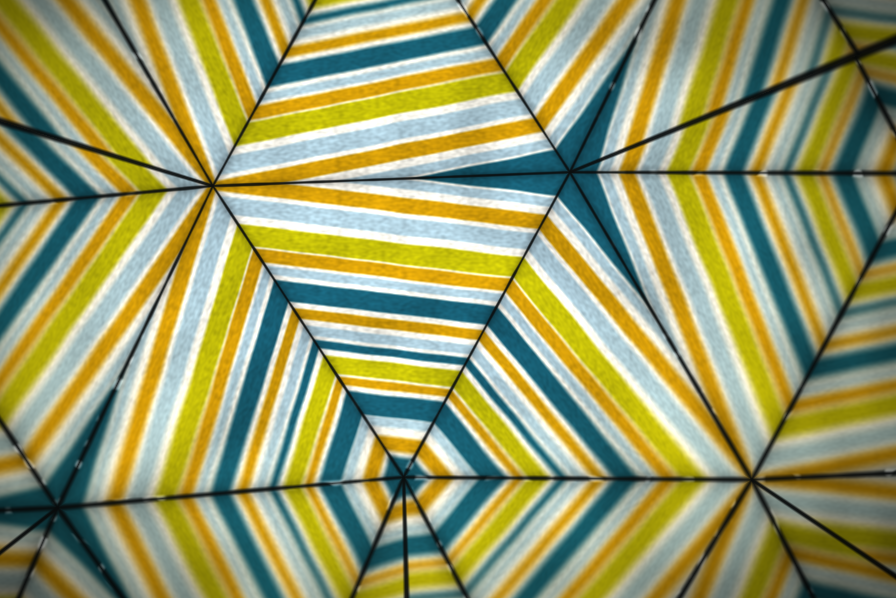
Give the GLSL for this pattern, as a Shadertoy shader.

```glsl
// Striped cloth seen through a three-mirror kaleidoscope. Each view ray is folded
// back into one triangle by bouncing it off the mirrors in the order it meets them;
// dark seams lie on the mirror edges and behind each corner as seen from the eye.

// Geometry, in canvas heights; corners run clockwise
const vec2 CORNER[3] = vec2[3](vec2(.356, .689), vec2(.953, .712), vec2(.675, .202));
const vec2 EYE = vec2(.665, .595);
const int MAX_BOUNCES = 8;
const float SLOPE = .118;           // tilt of the stripes
const float SEAM_WIDTH = .0019;     // half width near the eye
const float CORNER_SHADOW = .0024;  // half width of the shadow behind corners

// Cloth colours
const vec3 WHITE = vec3(.97, .96, .92);
const vec3 SKY = vec3(.66, .77, .82);
const vec3 TEAL = vec3(.10, .36, .44);
const vec3 GOLD = vec3(.79, .59, .05);
const vec3 LIME = vec3(.72, .70, .05);
const vec3 SEAM = vec3(.05, .06, .06);

// Optics and wear
const float BOUNCE_LIGHT = .965;
const float BLUR = .010;
const float GRAIN = .17;
const float MOTTLE = .24;
const float VIGNETTE = .62;
const float EXPOSURE = 1.09;
const vec3 OUTER_TINT = vec3(1.03, 1., .90);

// Start and end of each coloured stripe, measured down the triangle
const int STRIPES = 17;
const vec2 SPAN[STRIPES] = vec2[STRIPES](
    vec2(-1., .299), vec2(.303, .319), vec2(.333, .358), vec2(.366, .395),
    vec2(.409, .444), vec2(.447, .469), vec2(.474, .488), vec2(.496, .529),
    vec2(.539, .556), vec2(.566, .582), vec2(.588, .601), vec2(.611, .640),
    vec2(.644, .658), vec2(.667, .704), vec2(.704, .720), vec2(.735, .759),
    vec2(.767, 2.));
const vec3 INK[STRIPES] = vec3[STRIPES](
    TEAL, SKY, GOLD, SKY, LIME, GOLD, SKY, TEAL, GOLD,
    SKY, TEAL, LIME, GOLD, TEAL, SKY, GOLD, TEAL);

vec2 gradientAt(vec2 cell) {
    vec2 k = vec2(dot(cell, vec2(127.1, 311.7)), dot(cell, vec2(269.5, 183.3)));
    return 2. * fract(sin(k) * 43758.5) - 1.;
}

float gradientNoise(vec2 p) {
    vec2 i = floor(p), f = p - i, u = f * f * (3. - 2. * f), e = vec2(1, 0);
    float low = mix(dot(gradientAt(i), f), dot(gradientAt(i + e), f - e), u.x);
    float high = mix(dot(gradientAt(i + e.yx), f - e.yx), dot(gradientAt(i + 1.), f - 1.), u.x);
    return mix(low, high, u.y);
}

// Inward normal of a mirror, and signed distance to it
vec2 mirrorNormal(int i) {
    vec2 along = normalize(CORNER[(i + 1) % 3] - CORNER[i]);
    return vec2(along.y, -along.x);
}

float mirrorDistance(vec2 p, int i) {
    return dot(p - CORNER[i], mirrorNormal(i));
}

float segmentDistance(vec2 p, vec2 a, vec2 b) {
    vec2 d = b - a;
    return length(p - a - d * clamp(dot(p - a, d) / max(dot(d, d), 1e-8), 0., 1.));
}

// Bounces the ray from the eye until it ends inside the triangle
vec2 foldRay(vec2 q, out float cornerGap, out float bounces) {
    vec2 origin = EYE;
    cornerGap = 1.;
    bounces = 0.;
    for (int k = 0; k < MAX_BOUNCES; k++) {
        int side = -1;
        float t = 1.;
        for (int i = 0; i < 3; i++) {
            float beyond = mirrorDistance(q, i);
            if (beyond >= 0.) continue;
            float before = max(mirrorDistance(origin, i), 0.);
            float reach = before / (before - beyond);
            if (reach < t) { t = reach; side = i; }
        }
        vec2 hit = mix(origin, q, t);
        for (int i = 0; i < 3; i++)
            cornerGap = min(cornerGap, segmentDistance(CORNER[i], origin, hit));
        if (side < 0) break;
        q -= 2. * mirrorDistance(q, side) * mirrorNormal(side);
        origin = hit;
        bounces++;
    }
    return q;
}

vec3 stripedCloth(vec2 q, float soft) {
    float s = 1. - q.y - SLOPE * (q.x - .693) + .0025 * gradientNoise(q * 14.);
    vec3 col = WHITE;
    for (int i = 0; i < STRIPES; i++) {
        float cover = smoothstep(-soft, soft, s - SPAN[i].x) * smoothstep(-soft, soft, SPAN[i].y - s);
        col = mix(col, INK[i], cover);
    }
    return col;
}

void mainImage(out vec4 fragColor, in vec2 fragCoord) {
    float px = 1. / iResolution.y;
    vec2 p = fragCoord * px;
    float cornerGap, bounces;
    vec2 q = foldRay(p, cornerGap, bounces);
    float outer = smoothstep(.2, .75, length((p - EYE) * vec2(.85, 1.1)));

    // Cloth with weave and uneven dye, losing focus outwards
    vec3 col = stripedCloth(q, .0015 + .7 * px + BLUR * outer);
    float weave = gradientNoise(q * vec2(110., 190.)) + .6 * gradientNoise(q * 75.);
    col *= 1. + GRAIN * weave * (1. - .7 * outer) + MOTTLE * gradientNoise(q * 9. + p * 3.);
    col *= pow(BOUNCE_LIGHT, bounces) * mix(vec3(1), OUTER_TINT, outer);

    // Mirror seams: soft shade, dark core, worn glints
    float edge = min(mirrorDistance(q, 0), min(mirrorDistance(q, 1), mirrorDistance(q, 2)));
    float blur = px + .003 * outer;
    float width = SEAM_WIDTH * (1. + outer + .8 * gradientNoise(p * 24.));
    col *= 1. - .36 * exp(-max(edge, 0.) / (.007 + .008 * outer));
    col = mix(col, SEAM, .9 * (1. - smoothstep(width - blur, width + blur, edge)));
    float glint = smoothstep(.1, .4, gradientNoise(p * 38.)) * smoothstep(0., .5, outer);
    col += .35 * glint * exp(-pow((edge - width) / (.0015 + px), 2.));
    float shadow = 1. - smoothstep(CORNER_SHADOW - px, CORNER_SHADOW + px + .001 * outer, cornerGap);
    col = mix(col, SEAM, .93 * shadow);

    // Lens falloff and exposure
    col *= 1. - VIGNETTE * smoothstep(.42, 1., length((p - vec2(.7, .53)) * vec2(.85, 1.1)));
    fragColor = vec4(clamp(col * EXPOSURE - .01, 0., 1.), 1.);
}
```
